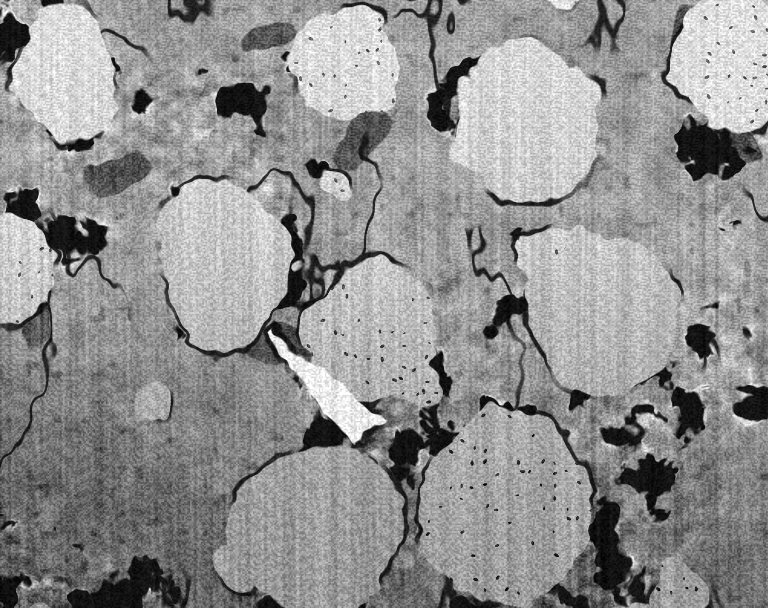
Reproduce this texture procedurally as a Shadertoy shader.

```glsl
// Electron micrograph of a polished section: pale rounded grains in a grey, porous, cracked matrix.
#define GRAIN_CELL 0.34
#define CHIP_CELL 0.21
#define FLAKE_CELL 0.27
#define GRAIN_TONE vec2(0.61, 0.87)
#define MATRIX_TONE vec2(0.40, 0.62)
#define FLAKE_TONE 0.31
#define PORE_TONE 0.07
#define SHARD_TIP vec2(0.45, 0.45)
#define SHARD_LENGTH 0.23
#define STREAK 0.24
#define GRIT 0.27

float hash(vec2 p) {
    return fract(sin(dot(p, vec2(127.1, 311.7))) * 43758.5453);
}

float noise(vec2 p) {
    vec2 i = floor(p), f = fract(p);
    f = f * f * (3.0 - 2.0 * f);
    return mix(mix(hash(i), hash(i + vec2(1, 0)), f.x),
               mix(hash(i + vec2(0, 1)), hash(i + vec2(1, 1)), f.x), f.y);
}

float fbm(vec2 p) {
    float sum = 0.0, amp = 0.533;
    for (int i = 0; i < 4; i++) {
        sum += amp * noise(p);
        p = p * 2.03 + 17.3;
        amp *= 0.5;
    }
    return sum;
}

mat2 rotation(float a) {
    return mat2(cos(a), sin(a), -sin(a), cos(a));
}

// Moves a point so that outlines become lumpy and finely jagged.
vec2 roughen(vec2 p, float lump) {
    vec2 lumps = vec2(noise(p * 15.0), noise(p * 15.0 + 41.0)) - 0.5;
    vec2 jags = vec2(noise(p * 62.0 + 9.0), noise(p * 62.0 + 77.0)) - 0.5;
    return p + lump * lumps + 0.012 * jags;
}

// Scattered ovals on staggered rows: signed distance and a random id of the nearest.
vec2 scatter(vec2 p, float cell, vec2 radii, float keep, vec2 stretch, float turn, float power, float seed) {
    vec2 g = p / cell, best = vec2(1.0, 0.0);
    for (int j = -1; j <= 1; j++) {
        float row = floor(g.y) + float(j);
        float shift = 0.5 * mod(row, 2.0);
        for (int i = -1; i <= 1; i++) {
            vec2 id = vec2(floor(g.x - shift) + float(i), row) + seed;
            if (hash(id + 3.1) > keep) continue;
            float r = mix(radii.x, radii.y, hash(id + 5.7));
            vec2 jitter = vec2(hash(id + 11.3), hash(id + 23.9)) - 0.5;
            vec2 center = id - seed + vec2(shift, 0.0) + 0.5 + jitter * (1.1 - 2.0 * r / cell);
            float s = mix(stretch.x, stretch.y, hash(id + 31.1));
            vec2 q = rotation(turn * (hash(id + 47.7) - 0.5)) * (p - center * cell);
            q = abs(q * vec2(s, 1.0 / s)) + 1e-4;
            float d = pow(pow(q.x, power) + pow(q.y, power), 1.0 / power) - r;
            if (d < best.x) best = vec2(d, hash(id + 59.3));
        }
    }
    return best;
}

// Tiny dark pits inside the grains.
float pits(vec2 p) {
    vec2 g = p * 52.0, id = floor(g);
    vec2 q = fract(g) - 0.5 - 0.5 * (vec2(hash(id), hash(id + 7.0)) - 0.5);
    q = rotation(6.3 * hash(id + 13.0)) * q * vec2(1.0, 1.7);
    float size = 0.07 + 0.11 * hash(id + 19.0);
    return step(hash(id + 29.0), 0.28) * (1.0 - smoothstep(size, size + 0.1, length(q)));
}

void mainImage(out vec4 fragColor, in vec2 fragCoord) {
    vec2 p = fragCoord / iResolution.y;
    float edge = max(1.0 / iResolution.y, 0.0018);

    // Shapes
    vec2 big = scatter(roughen(p, 0.034), GRAIN_CELL, vec2(0.06, 0.16), 0.86, vec2(0.95, 1.22), 0.9, 2.0, 4.0);
    vec2 chip = scatter(roughen(p, 0.045), CHIP_CELL, vec2(0.03, 0.06), 0.36, vec2(0.9, 1.3), 1.5, 2.0, 31.0);
    vec2 grain = big.x < chip.x ? big : chip;
    vec2 flake = scatter(roughen(p, 0.02), FLAKE_CELL, vec2(0.025, 0.044), 0.65, vec2(1.2, 1.6), 6.0, 3.2, 63.0);
    vec2 q = rotation(0.8) * (roughen(p, 0.02) - SHARD_TIP);
    float shard = max(abs(q.y) - 0.004 - 0.13 * q.x, abs(q.x - 0.5 * SHARD_LENGTH) - 0.5 * SHARD_LENGTH);
    float solid = min(grain.x, shard);

    // Matrix with mottling, specks and crumbly zones along the grains
    float calm = smoothstep(0.7, 0.95, p.x) * smoothstep(0.3, 0.5, p.y);
    float zone = fbm(p * 5.0 + 7.0) + 0.14 * exp(-max(solid, 0.0) / 0.03) - 0.12 * calm;
    zone = smoothstep(0.45, 0.70, zone);
    float tone = mix(MATRIX_TONE.x, MATRIX_TONE.y, smoothstep(0.0, 0.6, p.y + 0.1 * (p.x - 0.6)));
    tone += 0.22 * (fbm(p * 24.0) - 0.5) - 0.13 * smoothstep(0.78, 0.95, noise(p * 65.0 + 3.0));
    tone += 0.5 * zone * (fbm(p * 52.0 + 19.0) - 0.46);
    float flakeTone = FLAKE_TONE + 0.2 * (fbm(p * 60.0) - 0.5) + 0.06 * (flake.y - 0.5);
    tone = mix(tone, flakeTone, 1.0 - smoothstep(-edge, edge * 2.0, flake.x));

    // Pores with bright rims, cracks and gaps at the grain edges
    float pore = fbm(roughen(p, 0.02) * vec2(21.0, 18.0) + 5.0) - mix(0.92, 0.555, zone);
    tone += 0.2 * zone * smoothstep(-0.09, -0.03, pore) * smoothstep(0.45, 0.7, noise(p * 45.0));
    float dark = smoothstep(-0.015, 0.045, pore);
    float ridge = abs(fbm(p * vec2(9.0, 5.0) + 83.0) - 0.5);
    float crack = (1.0 - smoothstep(0.006, 0.024, ridge)) * smoothstep(0.6, 0.72, noise(p * 7.0 + 51.0));
    float gap = (1.0 - smoothstep(0.002, 0.006, abs(solid - 0.004))) * smoothstep(0.5, 0.68, noise(p * 15.0 + 27.0));
    dark = max(dark, max(crack, gap) * 0.9);
    tone = mix(tone, PORE_TONE, dark);

    // Pale grains and the bright shard
    float grainMask = 1.0 - smoothstep(-edge, edge, grain.x);
    float shardMask = 1.0 - smoothstep(-edge, edge, shard);
    float grainTone = mix(GRAIN_TONE.x, GRAIN_TONE.y, smoothstep(0.0, 0.95, p.y)) + 0.05 * (grain.y - 0.5);
    grainTone -= 0.5 * pits(p) * step(0.3, grain.y);
    tone = mix(tone, grainTone, grainMask);
    tone = mix(tone, 0.93, shardMask);
    dark *= (1.0 - grainMask) * (1.0 - shardMask);

    // Vertical beam streaks and detector grit
    float streak = noise(vec2(p.x * 190.0, p.y * 1.5)) - 0.5;
    streak *= mix(0.25, 1.0, noise(vec2(p.x * 7.0, p.y * 2.0) + 15.0)) * mix(1.0, 0.55, p.y);
    float grit = noise(p * 397.0 + 0.37) - 0.5;
    tone += (STREAK * streak + GRIT * grit) * (1.0 - 0.65 * dark);
    fragColor = vec4(vec3(clamp(tone, 0.0, 1.0)), 1.0);
}
```
